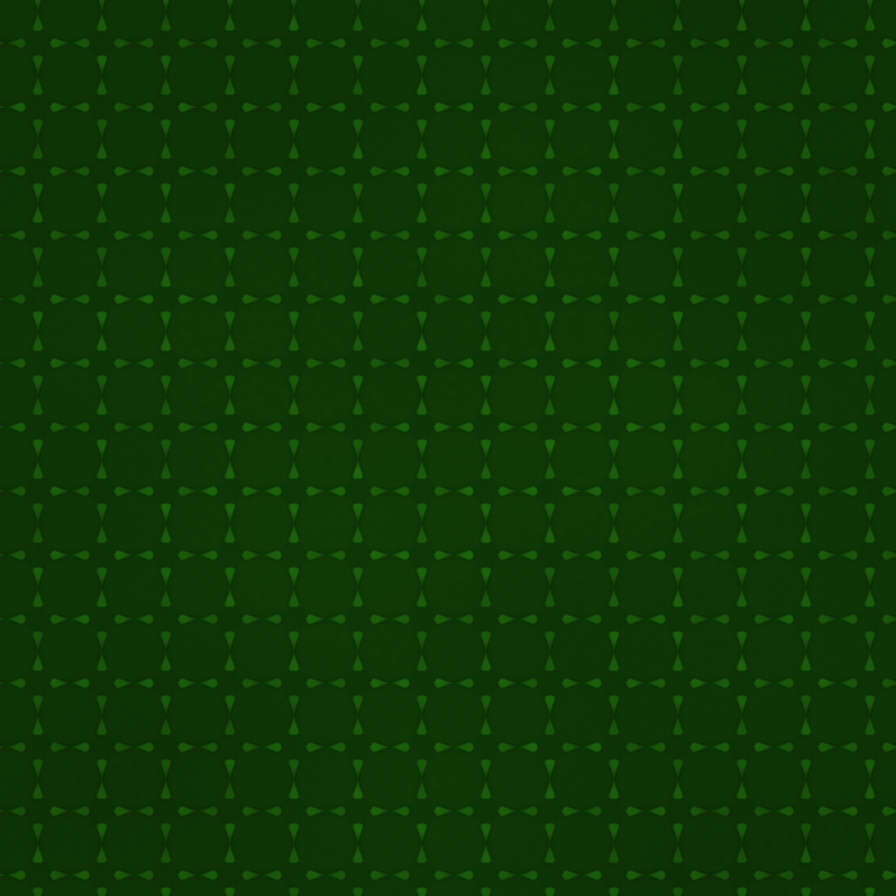
Write a WebGL 1 fragment shader that draws this pattern.

```glsl
precision highp float;

uniform vec2 u_resolution;

#define REPEATS 14.0
#define NODE_OFFSET vec2(0.592, 0.326)
#define GROUND vec3(0.056, 0.209, 0.020)
#define DROP_COLOR vec3(0.108, 0.370, 0.047)
#define DROP_RADIUS 0.080
#define DROP_SHOULDER 0.228
#define DROP_TAPER 0.34
#define GRAIN_CELLS 112.0
#define GRAIN_AMOUNT 0.06
#define TONE_AMOUNT 0.034
#define SOFTNESS 0.022
#define TAU 6.2831853

float hash(vec2 p) {
  vec3 q = fract(vec3(p.xyx) * 0.1031);
  q += dot(q, q.yzx + 33.33);
  return fract((q.x + q.y) * q.z);
}

// Distance to the nearest cell point, wrapping at the canvas edges
float cellular(vec2 p, float period) {
  vec2 cell = floor(p);
  float nearest = 2.0;
  for (int j = -1; j <= 1; j++) {
    for (int i = -1; i <= 1; i++) {
      vec2 corner = cell + vec2(float(i), float(j));
      vec2 id = mod(corner, period);
      vec2 point = corner + vec2(hash(id), hash(id + 47.0));
      nearest = min(nearest, length(p - point));
    }
  }
  return nearest;
}

// Two drops facing the middle of a lattice edge; a higher power squares their ends
float dropPair(vec2 q, float tip, float power) {
  q = abs(q);
  float side = (q.y - DROP_TAPER * (q.x - tip)) / sqrt(1.0 + DROP_TAPER * DROP_TAPER);
  vec2 end = max(vec2(q.x - DROP_SHOULDER, q.y), 0.0001);
  float cap = pow(pow(end.x, power) + pow(end.y, power), 1.0 / power) - DROP_RADIUS;
  return max(side, cap);
}

// Fades toward the tip, with a slight change from drop to drop
float dropStrength(vec2 edgeId, float along, float seed) {
  vec2 id = mod(edgeId, REPEATS) + seed + step(0.0, along) * 31.0;
  float fade = mix(0.65, 1.0, smoothstep(0.04, 0.20, abs(along)));
  return fade * (0.78 + 0.24 * hash(id));
}

void main() {
  vec2 uv = gl_FragCoord.xy / u_resolution;
  vec2 p = uv * REPEATS - NODE_OFFSET;
  vec2 mid = fract(p) - 0.5;
  vec2 line = fract(p + 0.5) - 0.5;
  float soft = max(SOFTNESS, 0.75 * REPEATS / min(u_resolution.x, u_resolution.y));

  // Very faint panels between the lattice lines
  vec2 a = abs(mid);
  float panelEdge = max(max(a.x, a.y) - 0.42, (a.x + a.y - 0.70) * 0.7071);
  float panel = 1.0 - smoothstep(-0.03, 0.03, panelEdge);
  vec3 color = GROUND * mix(0.96, 1.01, panel);

  // Drops along the horizontal and vertical edges, with a dim halo
  float across = dropPair(vec2(mid.x, line.y), 0.025, 1.6);
  float upright = dropPair(vec2(mid.y, line.x), 0.030, 3.5);
  float drop = min(across, upright);
  color *= 1.0 - 0.10 * (1.0 - smoothstep(0.0, 0.055, drop));

  float strengthAcross = dropStrength(floor(p + vec2(0.0, 0.5)), mid.x, 3.0);
  float strengthUpright = dropStrength(floor(p + vec2(0.5, 0.0)), mid.y, 71.0);
  float strength = across < upright ? strengthAcross : strengthUpright;
  float cover = 1.0 - smoothstep(-soft, soft, drop);
  color = mix(color, DROP_COLOR, cover * strength);

  // Fine grain and a broad uneven tone
  float grain = cellular(uv * GRAIN_CELLS, GRAIN_CELLS) - 0.5;
  float tone = -cos(TAU * uv.x) - cos(TAU * uv.y)
             + 0.5 * sin(TAU * (2.0 * uv.x + uv.y) + 1.3)
             + 0.4 * sin(TAU * (uv.x - 3.0 * uv.y) + 0.4);
  color *= 1.0 + GRAIN_AMOUNT * grain + TONE_AMOUNT * tone;

  gl_FragColor = vec4(color, 1.0);
}
```
